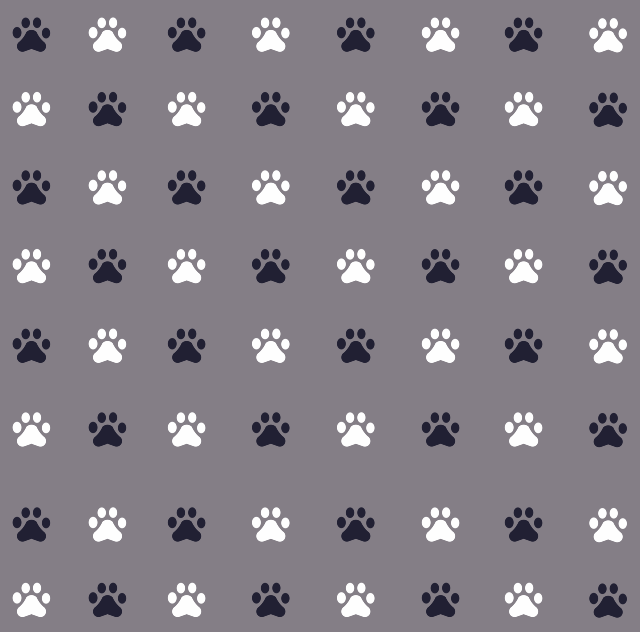
Give the GLSL for this pattern, as a WebGL 2 fragment shader.

```glsl
#version 300 es
precision highp float;
// Draws an 8 by 8 grid of paw prints, alternating dark and white on mauve grey.

uniform vec2 u_resolution;
out vec4 fragColor;

const vec3 GREY = vec3(0.516, 0.494, 0.526);
const vec3 INK = vec3(0.130, 0.125, 0.200);
const vec3 WHITE = vec3(0.995);

const int COUNT = 8;
const float PAW_UNITS = 1152.0;     // paw design units per canvas width
const float EDGE_SOFTNESS = 0.0011; // in canvas widths
const float LAST_COLUMN_DROP = 0.001;

// Uneven grid line positions in canvas widths, from the left and from the top.
const float COLUMNS[COUNT] = float[](0.0492, 0.1680, 0.2917, 0.4232, 0.5560, 0.6885, 0.8182, 0.9503);
const float ROWS[COUNT] = float[](0.0543, 0.1706, 0.2930, 0.4160, 0.5404, 0.6712, 0.8197, 0.9375);

int nearestLine(float x, float lines[COUNT]) {
    int best = 0;
    for (int i = 1; i < COUNT; i++) {
        if (abs(x - lines[i]) < abs(x - lines[best])) best = i;
    }
    return best;
}

float ellipse(vec2 p, vec2 center, vec2 radii) {
    return (length((p - center) / radii) - 1.0) * min(radii.x, radii.y);
}

// Capsule whose radius runs from ra to rb, pinched in between.
float limb(vec2 p, vec2 a, vec2 b, float ra, float rb, float pinch) {
    vec2 ab = b - a;
    float t = clamp(dot(p - a, ab) / dot(ab, ab), 0.0, 1.0);
    return length(p - a - ab * t) - mix(ra, rb, t) + 4.0 * pinch * t * (1.0 - t);
}

// Heel pad: a rounded top spreading into two lobes, notched underneath.
float pad(vec2 p) {
    vec2 q = vec2(abs(p.x), p.y);
    vec2 lobe = vec2(16.2, 20.7);
    float shoulder = limb(q, vec2(0.0, 4.0), lobe, 12.8, 10.0, 1.4);
    float base = limb(q, vec2(0.0, 15.5), lobe, 9.5, 10.0, 0.0);
    return min(shoulder, base);
}

// Signed distance to the paw, with y pointing down.
float paw(vec2 p) {
    float outerLeft = ellipse(p, vec2(-26.0, -3.8), vec2(8.0, 10.2));
    float outerRight = ellipse(p, vec2(26.2, -3.0), vec2(7.5, 9.6));
    float innerLeft = ellipse(p, vec2(-10.4, -21.4), vec2(7.6, 9.5));
    float innerRight = ellipse(p, vec2(10.0, -21.6), vec2(7.4, 9.5));
    float toes = min(min(outerLeft, outerRight), min(innerLeft, innerRight));
    return min(toes, pad(p));
}

void main() {
    // Canvas widths, measured from the top left corner.
    vec2 p = vec2(gl_FragCoord.x, u_resolution.y - gl_FragCoord.y) / u_resolution.x;

    int column = nearestLine(p.x, COLUMNS);
    int row = nearestLine(p.y, ROWS);
    vec2 center = vec2(COLUMNS[column], ROWS[row]);
    if (column == COUNT - 1) center.y += LAST_COLUMN_DROP;

    // Smooth the outline over at least one pixel.
    float d = paw((p - center) * PAW_UNITS) / PAW_UNITS;
    float halfEdge = 0.5 * max(EDGE_SOFTNESS, 1.0 / u_resolution.x);
    float coverage = 1.0 - smoothstep(-halfEdge, halfEdge, d);

    // Checkerboard colouring starts dark at the top left.
    vec3 pawColor = (column + row) % 2 == 0 ? INK : WHITE;
    fragColor = vec4(mix(GREY, pawColor, coverage), 1.0);
}
```
